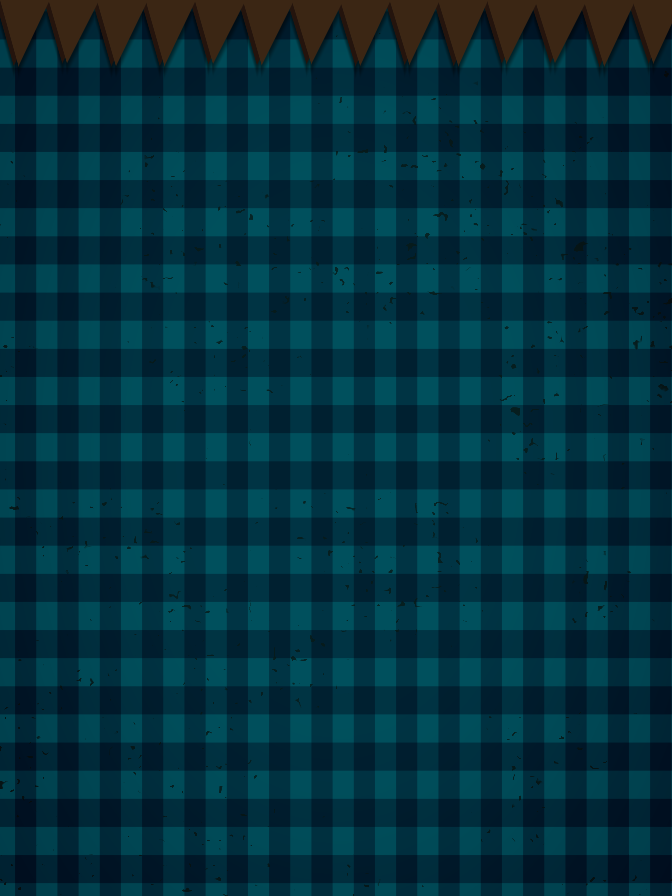
Write a Shadertoy shader that draws this pattern.

```glsl
// Worn teal gingham cloth under a jagged brown zigzag trim, with darkened edges.

// All lengths are fractions of the canvas width.
const vec2  CHECK_PERIOD = vec2(0.0630, 0.0837);
const vec2  BAND_CENTRE  = vec2(0.0382, 0.1215); // from left, from top
const vec2  BAND_WIDTH   = vec2(0.0315, 0.0418);
const vec3  CLOTH_LIGHT  = vec3(0.0, 0.315, 0.365);
const vec3  CLOTH_MID    = vec3(0.0, 0.205, 0.265);
const vec3  CLOTH_DARK   = vec3(0.0, 0.125, 0.190);
const vec3  EDGE_LOSS    = vec3(0.0, 0.080, 0.078);

const float TOOTH_PITCH  = 0.0725;
const float TOOTH_START  = 0.0729;
const float TOOTH_LEAN   = 0.38;   // tip position within one pitch
const float NOTCH_DEPTH  = 0.001;
const float TIP_DEPTH    = 0.097;
const float TOOTH_JITTER = 0.006;
const float SIDE_OFFSET  = 0.007;  // width of the dark tooth side
const vec3  TRIM_COLOUR  = vec3(0.23, 0.15, 0.08);
const vec3  SIDE_COLOUR  = vec3(0.14, 0.08, 0.05);
const float SHADOW_REACH = 0.022;
const float SHADOW_DEPTH = 0.50;

const float SPECK_SCALE   = 110.0;
const float CLUSTER_SCALE = 9.0;
const vec3  SPECK_COLOUR  = vec3(0.03, 0.10, 0.09);

float hash(vec2 p) {
    return fract(sin(dot(p, vec2(127.1, 311.7))) * 43758.5453);
}

float noise(vec2 p) {
    vec2 i = floor(p), f = fract(p);
    f = f * f * (3.0 - 2.0 * f);
    return mix(mix(hash(i), hash(i + vec2(1, 0)), f.x),
               mix(hash(i + vec2(0, 1)), hash(i + vec2(1, 1)), f.x), f.y);
}

// Coverage of the vertical (x) and horizontal (y) dark bands
vec2 bands(vec2 p, float pixel) {
    vec2 offset = mod(p - BAND_CENTRE + 0.5 * CHECK_PERIOD, CHECK_PERIOD) - 0.5 * CHECK_PERIOD;
    vec2 dist = abs(offset) - 0.5 * BAND_WIDTH;
    return 1.0 - smoothstep(-0.6 * pixel, 0.6 * pixel, dist);
}

// Depth of the zigzag edge below the top, slightly uneven per tooth
float trimDepth(float x) {
    float t = (x - TOOTH_START) / TOOTH_PITCH;
    float id = floor(t);
    t -= id;
    float tipAt = TOOTH_LEAN + 0.05 * (hash(vec2(id, 7.0)) - 0.5);
    float left  = NOTCH_DEPTH + TOOTH_JITTER * hash(vec2(id, 1.0));
    float right = NOTCH_DEPTH + TOOTH_JITTER * hash(vec2(id + 1.0, 1.0));
    float tip   = TIP_DEPTH + TOOTH_JITTER * (hash(vec2(id, 3.0)) - 0.5);
    return t < tipAt ? mix(left, tip, t / tipAt)
                     : mix(tip, right, (t - tipAt) / (1.0 - tipAt));
}

// Small ragged flecks, gathered in loose clusters
float specks(vec2 p) {
    vec2 warp = vec2(noise(p * 190.0), noise(p * 190.0 + 40.0)) - 0.5;
    float grain = noise((p + 0.006 * warp) * SPECK_SCALE * vec2(1.0, 1.25));
    float limit = mix(1.08, 0.86, noise(p * CLUSTER_SCALE + 3.0));
    return smoothstep(limit - 0.02, limit + 0.02, grain);
}

void mainImage(out vec4 fragColor, in vec2 fragCoord) {
    float pixel = 1.0 / iResolution.x;
    vec2 uv = fragCoord / iResolution.xy;
    vec2 p = vec2(fragCoord.x, iResolution.y - fragCoord.y) * pixel; // y runs down

    // Checked cloth
    vec2 band = bands(p, pixel);
    vec3 colour = mix(mix(CLOTH_LIGHT, CLOTH_MID, band.x),
                      mix(CLOTH_MID, CLOTH_DARK, band.x), band.y);

    // Wear and darkened edges
    colour = mix(colour, SPECK_COLOUR, 0.8 * specks(p));
    float edge = smoothstep(0.22, 0.74, length((uv - 0.5) * vec2(1.0, 0.87)));
    colour = max(colour - EDGE_LOSS * edge, 0.0);

    // Trim: soft shadow, dark tooth sides, then the front face
    float front = trimDepth(p.x) - p.y;
    float side = trimDepth(p.x + SIDE_OFFSET) - p.y;
    float soft = 1.5 * pixel;
    colour *= 1.0 - SHADOW_DEPTH * smoothstep(-SHADOW_REACH, 0.0, max(front, side));
    colour = mix(colour, SIDE_COLOUR, smoothstep(-soft, soft, side));
    colour = mix(colour, TRIM_COLOUR, smoothstep(-soft, soft, front));

    fragColor = vec4(colour, 1.0);
}
```
